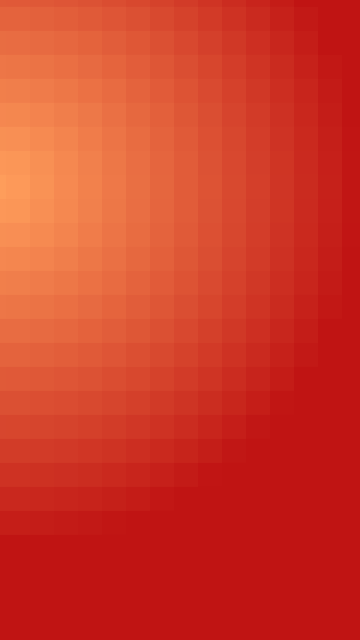
This background is drawn by a Shadertoy shader. Its source:

```glsl
// A warm orange glow at the left side fades into deep red, seen as soft mosaic tiles.
// The plane is snapped to tile centres, with edges blended over one pixel,
// and a radial gradient is evaluated at the snapped position.

const vec3 GLOW_COLOR = vec3(1.0, 0.62, 0.36);
const vec3 BASE_COLOR = vec3(0.753, 0.078, 0.075);

// Lengths are in canvas widths, measured from the lower left.
const float TILES_ACROSS = 15.0;
const vec2 GRID_SHIFT = vec2(0.25, 0.38); // in tiles
const vec2 GLOW_CENTER = vec2(0.0, 1.259);
const float GLOW_RADIUS = 1.0;
const float GLOW_FALLOFF = 1.12;

// Staircase of tile centres; each step is a ramp of the given width.
vec2 snapToTile(vec2 grid, float edgeWidth) {
    vec2 shifted = grid + 0.5 * edgeWidth;
    return floor(shifted) - 0.5 + clamp(fract(shifted) / edgeWidth, 0.0, 1.0);
}

// Blend from the inner to the outer colour by distance from the centre.
vec3 radialGlow(vec2 point, vec2 center, float radius, vec3 inner, vec3 outer) {
    float reach = clamp(distance(point, center) / radius, 0.0, 1.0);
    return mix(inner, outer, pow(reach, GLOW_FALLOFF));
}

void mainImage(out vec4 fragColor, in vec2 fragCoord) {
    vec2 uv = fragCoord / iResolution.x;

    // Mosaic grid
    float pixelInTiles = TILES_ACROSS / iResolution.x;
    vec2 tile = snapToTile(uv * TILES_ACROSS - GRID_SHIFT, pixelInTiles);
    vec2 tileCenter = (tile + GRID_SHIFT) / TILES_ACROSS;

    // Glow colour
    vec3 color = radialGlow(tileCenter, GLOW_CENTER, GLOW_RADIUS, GLOW_COLOR, BASE_COLOR);
    fragColor = vec4(color, 1.0);
}
```
